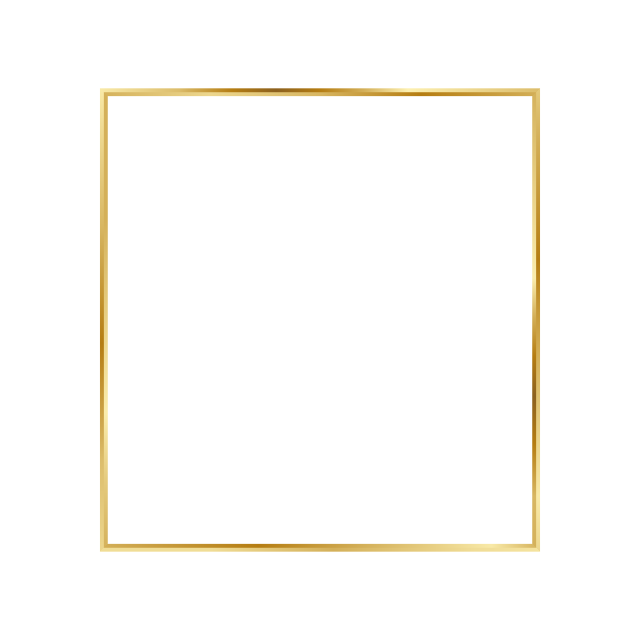
This background is drawn by a WebGL 2 fragment shader. Its source:

```glsl
#version 300 es
precision highp float;
// A thin gold double frame on white. A box distance gives the two nested bands,
// mitred at the corners; each side of each band has its own metallic ramp,
// given as tones along the side (0 brown, 1 amber, 2 gold, 3 pale).

#define HALF_SIZE vec2(0.3438, 0.3620)
#define BAND_WIDTH 0.0061
#define BROWN vec3(0.55, 0.38, 0.12)
#define AMBER vec3(0.71, 0.49, 0.07)
#define GOLD vec3(0.83, 0.69, 0.35)
#define PALE vec3(0.99, 0.94, 0.69)

uniform vec2 u_resolution;
out vec4 outColor;

// Map a tone from 0 to 3 onto the metal palette
vec3 metal(float tone) {
    vec3 color = mix(BROWN, AMBER, clamp(tone, 0.0, 1.0));
    color = mix(color, GOLD, clamp(tone - 1.0, 0.0, 1.0));
    return mix(color, PALE, clamp(tone - 2.0, 0.0, 1.0));
}

// Piecewise ramp: first tone, three inner stops, last tone
vec3 ramp(float t, float first, vec3 stops, vec3 tones, float last) {
    float tone = mix(first, tones.x, clamp(t / stops.x, 0.0, 1.0));
    tone = mix(tone, tones.y, clamp((t - stops.x) / (stops.y - stops.x), 0.0, 1.0));
    tone = mix(tone, tones.z, clamp((t - stops.y) / (stops.z - stops.y), 0.0, 1.0));
    tone = mix(tone, last, clamp((t - stops.z) / (1.0 - stops.z), 0.0, 1.0));
    return metal(tone);
}

// Sides run left to right, or top to bottom
vec3 outerBand(vec2 t, bool horizontal, vec2 p) {
    if (horizontal) return p.y > 0.0
        ? ramp(t.x, 2.9, vec3(0.18, 0.40, 0.70), vec3(2.2, 0.0, 3.0), 2.2)
        : ramp(t.x, 2.7, vec3(0.25, 0.53, 0.85), vec3(2.7, 2.0, 2.7), 2.8);
    return p.x < 0.0
        ? ramp(t.y, 2.9, vec3(0.30, 0.55, 0.80), vec3(2.1, 1.0, 2.2), 2.6)
        : ramp(t.y, 2.4, vec3(0.37, 0.58, 0.88), vec3(1.0, 2.0, 2.9), 2.6);
}

vec3 innerBand(vec2 t, bool horizontal, vec2 p) {
    if (horizontal) return p.y > 0.0
        ? ramp(t.x, 2.0, vec3(0.25, 0.50, 0.73), vec3(2.6, 2.1, 1.0), 2.0)
        : ramp(t.x, 2.0, vec3(0.36, 0.60, 0.89), vec3(1.0, 2.0, 2.9), 2.0);
    return p.x < 0.0
        ? ramp(t.y, 2.0, vec3(0.28, 0.70, 0.85), vec3(2.0, 2.95, 2.4), 2.0)
        : ramp(t.y, 2.0, vec3(0.41, 0.665, 0.88), vec3(2.95, 0.0, 2.1), 2.0);
}

void main() {
    float scale = min(u_resolution.x, u_resolution.y);
    vec2 p = (gl_FragCoord.xy - 0.5 * u_resolution) / scale;

    // Depth inside the frame, and which side is nearest
    vec2 q = abs(p) - HALF_SIZE;
    float depth = -max(q.x, q.y);
    bool horizontal = q.y > q.x;
    vec2 t = 0.5 + vec2(0.5, -0.5) * p / HALF_SIZE;

    // Pixel coverage of the three edges: outside, seam, inside
    vec3 edges = BAND_WIDTH * vec3(0.0, 1.0, 2.0);
    vec3 cover = clamp((depth - edges) * scale + 0.5, 0.0, 1.0);

    vec3 frame = mix(outerBand(t, horizontal, p), innerBand(t, horizontal, p), cover.y);
    vec3 color = mix(vec3(1.0), frame, cover.x - cover.z);
    outColor = vec4(color, 1.0);
}
```
